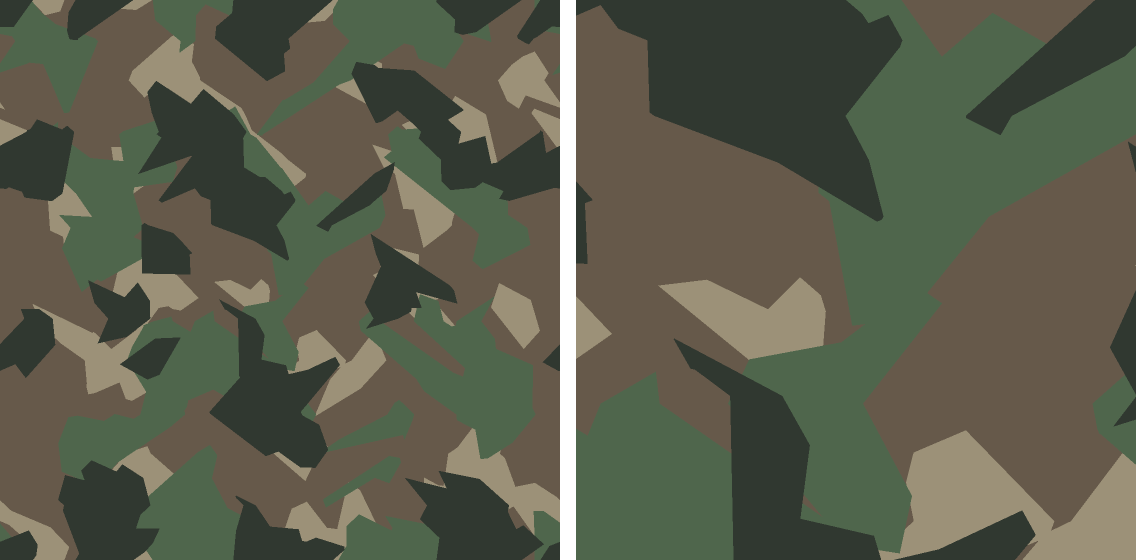
Left, the full canvas; right, a detail of the centre.
Reproduce this pattern procedurally as a WebGL 2 fragment shader.

```glsl
#version 300 es
precision highp float;
// Seamless woodland camouflage: angular dark, green and tan shards on brown.

#define BROWN vec3(0.40, 0.35, 0.29)
#define GREEN vec3(0.31, 0.40, 0.30)
#define DARK  vec3(0.19, 0.22, 0.19)
#define TAN   vec3(0.61, 0.57, 0.47)
#define DARK_CUT  0.67   // cuts are in standard deviations of the patch field
#define GREEN_CUT 0.38
#define TAN_CUT   0.82
#define SCATTER   0.55   // 0: merged blobs, 1: lone shards
#define SIZE_SPREAD 0.30 // variety of shard sizes
#define FOLD      0.055  // strength of the angular bends
#define WAVE_REACH 3.2   // patches across the tile
#define AA 2             // samples per pixel side

uniform vec2 u_resolution;
out vec4 fragColor;

const float TAU = 6.2831853;

vec3 hash3(vec2 p) {
    vec3 q = vec3(dot(p, vec2(127.1, 311.7)),
                  dot(p, vec2(269.5, 183.3)),
                  dot(p, vec2(419.2, 371.9)));
    return fract(sin(q) * 43758.5453);
}

float triangleWave(float x) {
    return abs(fract(x) - 0.5) * 4.0 - 1.0;
}

// Shears by triangle waves: edges stay straight, cells stretch into shards.
vec2 foldDomain(vec2 p, float seed) {
    vec3 phase = hash3(vec2(seed, 7.0));
    p.x += FOLD * triangleWave(3.0 * p.y + phase.x);
    p.y += FOLD * triangleWave(3.0 * p.x + phase.y);
    return p;
}

// Sum of waves with whole wave numbers: wraps, mean 0, deviation 1.
float patchField(vec2 p, float seed) {
    const int WAVES = 5;
    float sum = 0.0;
    for (int i = 0; i < WAVES; i++) {
        float angle = 0.3 + float(i) * 0.5 * TAU / float(WAVES);
        vec2 waveNumber = round(WAVE_REACH * vec2(cos(angle), sin(angle)));
        float phase = hash3(vec2(float(i), seed)).x;
        sum += cos(TAU * (dot(waveNumber, p) + phase));
    }
    return sum / sqrt(0.5 * float(WAVES));
}

// Weighted Voronoi cells, each kept or dropped whole; returns 1 where kept.
float shardLayer(vec2 p, float cells, float seed, float cut) {
    vec2 q = foldDomain(p, seed) * cells;
    vec2 base = floor(q);
    vec2 nearestSite = q;
    vec2 nearestId = base;
    float nearest = 1e3;
    for (int y = -1; y <= 1; y++) {
        for (int x = -1; x <= 1; x++) {
            vec2 cell = base + vec2(x, y);
            vec2 id = mod(cell, cells) + seed * 17.0;
            vec3 rnd = hash3(id);
            vec2 site = cell + rnd.xy;
            vec2 offset = site - q;
            float d = dot(offset, offset) - SIZE_SPREAD * rnd.z;
            if (d < nearest) {
                nearest = d;
                nearestSite = site;
                nearestId = id;
            }
        }
    }
    float lone = (hash3(nearestId + 53.0).z - 0.5) * sqrt(12.0);
    float field = patchField(nearestSite / cells, seed);
    float value = SCATTER * lone + sqrt(1.0 - SCATTER * SCATTER) * field;
    return step(cut, value);
}

vec3 camouflage(vec2 p) {
    vec3 color = BROWN;
    color = mix(color, TAN, shardLayer(p, 14.0, 3.0, TAN_CUT));
    color = mix(color, GREEN, shardLayer(p, 12.0, 5.0, GREEN_CUT));
    return mix(color, DARK, shardLayer(p, 13.0, 11.0, DARK_CUT));
}

void main() {
    // Average a small grid of samples to smooth the edges.
    vec3 total = vec3(0.0);
    for (int j = 0; j < AA; j++) {
        for (int i = 0; i < AA; i++) {
            vec2 jitter = (vec2(i, j) + 0.5) / float(AA) - 0.5;
            total += camouflage((gl_FragCoord.xy + jitter) / u_resolution);
        }
    }
    fragColor = vec4(total / float(AA * AA), 1.0);
}
```
